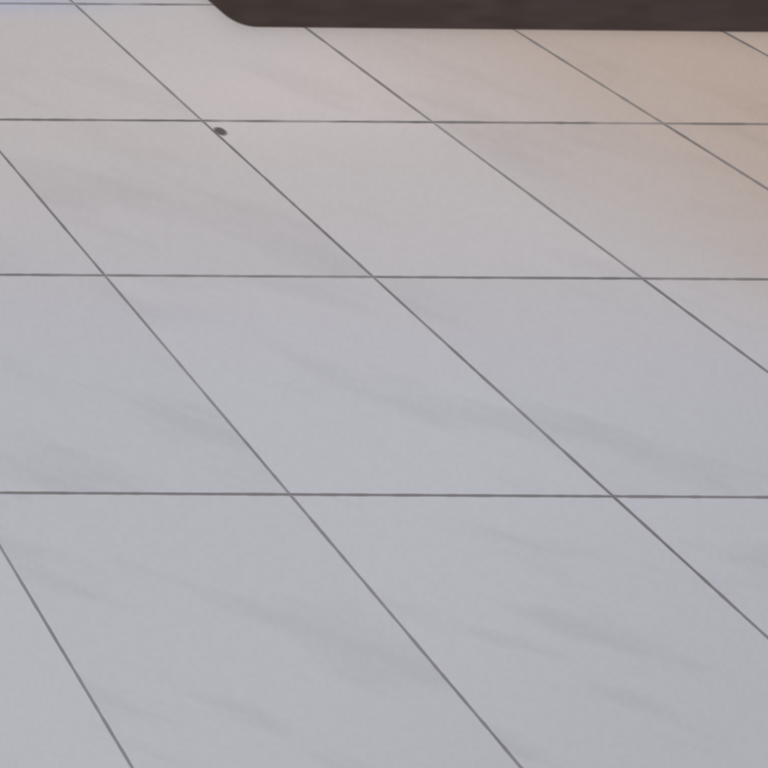
A Shadertoy shader for this texture:

```glsl
// Pale tiled floor seen in perspective, with thin worn joints and the rounded
// base of a dark cabinet along the top edge. Each point is projected onto the
// floor grid; joint distances are then scaled back to canvas units.
#define VANISH vec2(-1.048, 2.0417)  // vanishing point of the slanted joints
#define COLUMN_STEP 0.248            // slope change between slanted joints
#define COLUMN_SHIFT 1.0938          // slope of column joint zero
#define ROW_SCALE 8.331              // row count per inverse depth
#define ROW_SHIFT 5.9405             // phase of the row joints
#define ROW_TILT 0.006               // slight lean of the rows
#define JOINT_HALF_WIDTH 0.0017
#define JOINT_SOFTNESS 0.0016
#define TILE_VARIATION 0.010
#define GRAIN 0.010

const vec3 COOL_TILE = vec3(0.708, 0.708, 0.738);
const vec3 NEUTRAL_TILE = vec3(0.725, 0.702, 0.705);
const vec3 WARM_TILE = vec3(0.705, 0.640, 0.600);
const vec3 JOINT_COLOR = vec3(0.385, 0.375, 0.380);
const vec3 CABINET_COLOR = vec3(0.255, 0.220, 0.212);

float hash(vec2 p) {
    vec3 q = fract(p.xyx * vec3(0.1031, 0.1030, 0.0973));
    q += dot(q, q.yzx + 33.33);
    return fract((q.x + q.y) * q.z);
}

float noise(vec2 p) {
    vec2 i = floor(p), f = fract(p);
    f = f * f * (3.0 - 2.0 * f);
    return mix(mix(hash(i), hash(i + vec2(1, 0)), f.x),
               mix(hash(i + vec2(0, 1)), hash(i + vec2(1, 1)), f.x), f.y);
}

float fbm(vec2 p) {
    float sum = 0.0, gain = 0.5;
    for (int i = 0; i < 4; i++) {
        sum += gain * noise(p);
        p = p * 2.03 + 17.0;
        gain *= 0.5;
    }
    return sum;
}

float smoothMax(float a, float b, float k) {
    float h = max(k - abs(a - b), 0.0) / k;
    return max(a, b) + h * h * k * 0.25;
}

// Coverage of a soft line at the given distance
float stroke(float dist, float halfWidth, float pixel) {
    float soft = max(JOINT_SOFTNESS, pixel);
    return 1.0 - smoothstep(halfWidth - soft, halfWidth + soft, dist);
}

// Signed distance to the cabinet base with its rounded lower corner
float cabinet(vec2 p) {
    float lower = 0.965 - 0.0097 * (p.x - 0.33) - p.y;
    float side = dot(p - vec2(0.271, 1.0), vec2(-0.66, -0.75));
    return smoothMax(lower, side, 0.018);
}

vec3 floorLight(vec2 p) {
    vec3 color = mix(COOL_TILE, NEUTRAL_TILE, smoothstep(0.48, 0.88, p.y + 0.08 * p.x));
    color = mix(color, WARM_TILE, smoothstep(1.10, 1.50, p.y + 0.6 * p.x));
    // Reflected glow, and cooler light at the far left and near right
    vec2 g = (p - vec2(0.38, 0.88)) / vec2(0.30, 0.07);
    color += vec3(0.035, 0.026, 0.022) * exp(-dot(g, g));
    color += vec3(-0.045, -0.015, 0.035) * smoothstep(0.97, 1.0, p.y) * (1.0 - smoothstep(0.0, 0.3, p.x));
    return color - 0.025 * smoothstep(1.0, 1.8, p.x + 0.8 * (1.0 - p.y));
}

void mainImage(out vec4 fragColor, in vec2 fragCoord) {
    vec2 p = fragCoord / iResolution.xy;
    float pixel = 1.0 / min(iResolution.x, iResolution.y);

    // Perspective floor coordinates
    float depth = VANISH.y - p.y;
    float rowDepth = depth - ROW_TILT * (p.x - 0.5);
    float slope = (p.x - VANISH.x) / depth;
    vec2 grid = vec2((slope - COLUMN_SHIFT) / COLUMN_STEP, ROW_SCALE / rowDepth - ROW_SHIFT);
    vec2 cell = floor(grid), joint = round(grid);

    // Tiles: tone, faint slanted veins and fine grain
    vec3 color = floorLight(p);
    color += TILE_VARIATION * (hash(cell + 40.0) - 0.5);
    vec2 vein = vec2(p.x * 5.0 + p.y * 3.0, p.y * 22.0 + p.x * 7.0) + hash(cell + 60.0) * 30.0;
    color -= 0.022 * smoothstep(0.52, 0.80, fbm(vein));
    color += GRAIN * (noise(p * 190.0) - 0.5);

    // Joints: wavering edges, uneven strength per segment, far rows broken
    vec2 dist = abs(grid - joint) * vec2(COLUMN_STEP * depth / sqrt(1.0 + slope * slope),
                                        rowDepth * rowDepth / ROW_SCALE);
    float halfWidth = JOINT_HALF_WIDTH * mix(0.75, 1.15, depth - 1.04);
    halfWidth += 0.0007 * (noise(p * 85.0) - 0.5);
    float columnInk = 0.55 + 0.25 * hash(vec2(joint.x, cell.y) + 21.0);
    float rowInk = 0.68 + 0.12 * hash(vec2(cell.x, joint.y) + 33.0);
    float patches = noise(vec2(p.x * 24.0, joint.y * 7.0 + 50.0));
    rowInk *= mix(1.0, 0.45 + 0.75 * patches, smoothstep(0.5, 0.85, p.y));
    columnInk *= 0.85 + 0.3 * noise(p * 18.0);
    float ink = max(columnInk * stroke(dist.x, halfWidth, pixel),
                    rowInk * stroke(dist.y, halfWidth, pixel));
    color = mix(color, JOINT_COLOR, ink);

    // Chipped tile corner
    vec2 c = p - vec2(0.287, 0.829);
    float chip = length(vec2(c.x - 0.4 * c.y, c.y + 0.4 * c.x) / vec2(0.011, 0.0055));
    color = mix(color, CABINET_COLOR, 0.75 * (1.0 - smoothstep(0.5, 1.2, chip)));

    // Cabinet base and the shade beneath it
    float base = cabinet(p);
    color *= 1.0 - 0.10 * exp(-max(base, 0.0) * 110.0);
    vec3 cabinetTone = CABINET_COLOR + 0.03 * (noise(p * vec2(30.0, 120.0)) - 0.5);
    float edge = max(0.002, pixel);
    color = mix(cabinetTone, color, smoothstep(-edge, edge, base));

    fragColor = vec4(color, 1.0);
}
```
